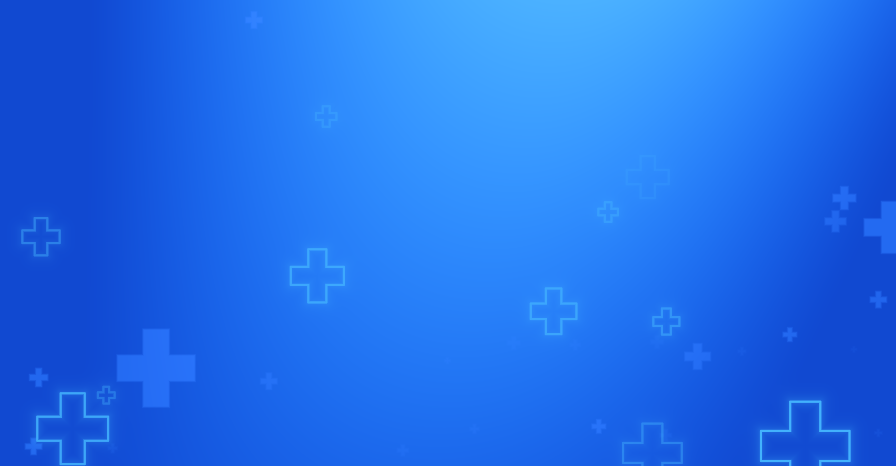
Give the GLSL for this background, as a Shadertoy shader.

```glsl
// Blue backdrop lit by a slanted beam from the top, strewn with plus signs.
// The beam is a sheared falloff fed through a quadratic colour curve; the signs
// are distance functions drawn as glowing outlines, flat fills or faint specks.

#define SHADE vec3(0.065, 0.285, 0.82)
#define LIFT vec3(0.10, 0.40, 0.42)
#define CURVE vec3(0.13, 0.01, -0.24)
#define LINE_COLOR vec3(0.27, 0.72, 1.0)
#define FILL_COLOR vec3(0.17, 0.47, 1.0)
#define LINE_HALF_WIDTH 0.0022
#define HALO_REACH 0.011
#define HALO_STRENGTH 0.32
#define ARM_RATIO 0.34
#define SPECK_CELL 0.15
#define SPECK_OPACITY 0.16

// Each sign: centre x, centre y, half size (in canvas heights), opacity.
const vec4 OUTLINES[11] = vec4[11](
    vec4(0.156, 0.080, 0.076, 0.85), vec4(1.728, 0.043, 0.095, 0.95),
    vec4(0.681, 0.408, 0.057, 0.75), vec4(1.188, 0.332, 0.049, 0.70),
    vec4(0.088, 0.492, 0.040, 0.50), vec4(1.400, 0.028, 0.063, 0.45),
    vec4(1.430, 0.310, 0.028, 0.55), vec4(1.305, 0.545, 0.021, 0.45),
    vec4(0.700, 0.750, 0.022, 0.35), vec4(1.390, 0.620, 0.045, 0.18),
    vec4(0.228, 0.152, 0.018, 0.40));

const vec4 FILLS[12] = vec4[12](
    vec4(0.335, 0.210, 0.084, 0.65), vec4(1.910, 0.512, 0.056, 0.70),
    vec4(1.812, 0.575, 0.025, 0.60), vec4(1.793, 0.525, 0.023, 0.50),
    vec4(1.885, 0.357, 0.018, 0.60), vec4(1.695, 0.282, 0.015, 0.60),
    vec4(1.497, 0.235, 0.028, 0.45), vec4(0.083, 0.190, 0.020, 0.65),
    vec4(0.072, 0.042, 0.018, 0.65), vec4(0.545, 0.957, 0.018, 0.50),
    vec4(1.285, 0.085, 0.015, 0.50), vec4(0.577, 0.182, 0.018, 0.35));

vec3 hash32(vec2 p) {
    vec3 q = fract(p.xyx * vec3(0.1031, 0.1030, 0.0973));
    q += dot(q, q.yxz + 33.33);
    return fract((q.xxy + q.yzz) * q.zyx);
}

float boxDistance(vec2 p, vec2 halfSize) {
    vec2 q = abs(p) - halfSize;
    return length(max(q, 0.0)) + min(max(q.x, q.y), 0.0);
}

float plusDistance(vec2 p, float radius) {
    vec2 arm = vec2(radius, radius * ARM_RATIO);
    return min(boxDistance(p, arm), boxDistance(p, arm.yx));
}

// Brightness of the beam: leans left as it descends and dims on the way.
float beamLevel(vec2 p) {
    float offset = p.x - mix(0.93, 1.22, p.y);
    float reach = offset < 0.0 ? mix(0.76, 1.03, p.y) : mix(0.70, 0.88, p.y);
    float d = min(abs(offset) / reach, 1.0);
    return mix(0.30, 1.0, p.y) * pow(1.0 - d * d, 1.3);
}

float fillMask(float d, float pixel) {
    float soft = max(pixel, 0.003);
    return 1.0 - smoothstep(-soft, soft, d);
}

// Dim small signs, one per grid cell, thinning out with height.
float speckMask(vec2 p, float pixel) {
    vec2 cell = floor(p / SPECK_CELL);
    vec3 rnd = hash32(cell + 7.0);
    vec2 centre = (cell + mix(vec2(0.2), vec2(0.8), rnd.xy)) * SPECK_CELL;
    float radius = mix(0.006, 0.016, rnd.z);
    float present = step(0.45, fract(rnd.z * 17.0));
    float low = 1.0 - smoothstep(0.20, 0.38, centre.y);
    return present * low * fillMask(plusDistance(p - centre, radius), pixel);
}

void mainImage(out vec4 fragColor, in vec2 fragCoord) {
    float pixel = 1.0 / iResolution.y;
    vec2 p = fragCoord * pixel;

    // Backdrop
    float level = beamLevel(p);
    vec3 color = SHADE + level * LIFT + level * level * CURVE;

    // Flat signs
    color = mix(color, FILL_COLOR + 0.15 * level, SPECK_OPACITY * speckMask(p, pixel));
    for (int i = 0; i < FILLS.length(); i++) {
        vec4 s = FILLS[i];
        float mask = fillMask(plusDistance(p - s.xy, s.z), pixel);
        color = mix(color, FILL_COLOR + 0.15 * level, s.w * mask);
    }

    // Outlined signs with a soft halo
    for (int i = 0; i < OUTLINES.length(); i++) {
        vec4 s = OUTLINES[i];
        float d = abs(plusDistance(p - s.xy, s.z));
        float line = 1.0 - smoothstep(-0.5 * pixel, pixel, d - LINE_HALF_WIDTH);
        float halo = HALO_STRENGTH * exp(-d / HALO_REACH);
        color = mix(color, LINE_COLOR, s.w * max(line, halo));
    }

    fragColor = vec4(clamp(color, 0.0, 1.0), 1.0);
}
```
